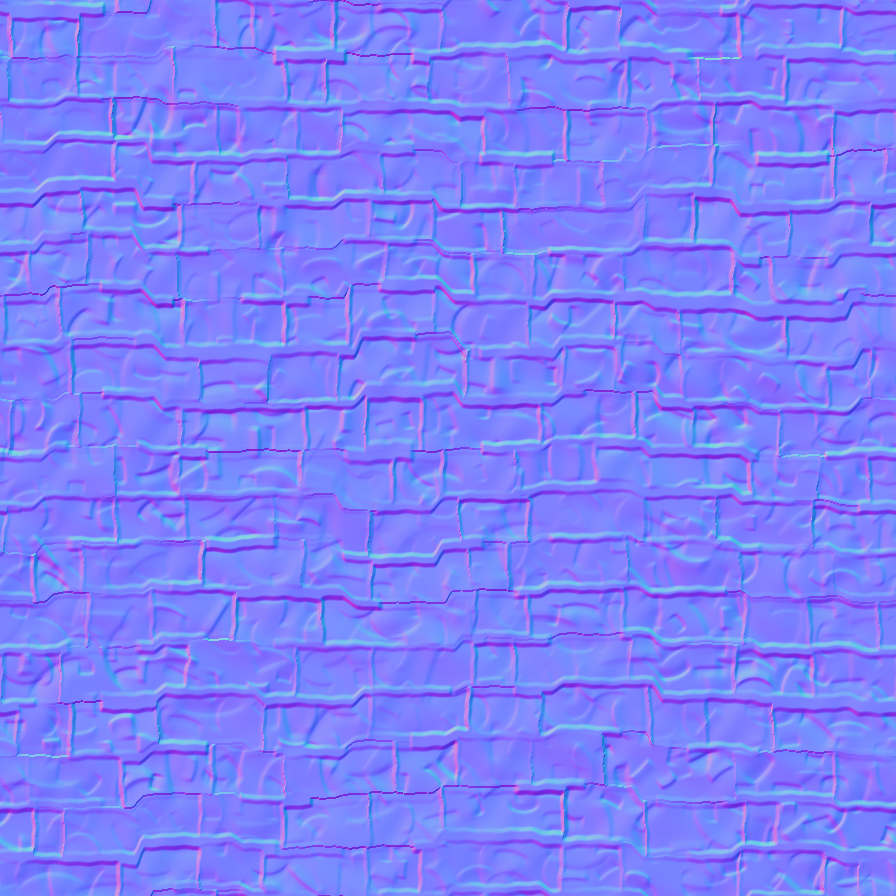
A Shadertoy shader for this texture map:

```glsl
// Tangent-space normal map of an old wall of roughly hewn stone blocks.
// A height field is built from jogged courses, bevelled blocks and many sharp
// chisel marks; its slopes are then encoded as colour (green points down).
#define ROWS 18.0       // courses over the canvas
#define COLS 10.0       // mean blocks per course
#define RELIEF 0.0046   // height of the most prominent blocks
#define BEVEL 0.0056    // width of the bevels
#define CHISEL 0.066    // depth of chisel marks, in mark cells
#define SWELL 0.0005    // height of the soft undulation
#define TILT 0.13       // range of block tilt
#define JOG 0.03        // range of the vertical shift of courses
#define SAMPLE 0.0011   // half width of the slope filter
#define TAU 6.28318

float hash(vec2 c) {
    vec3 q = fract(c.xyx * 0.1031);
    q += dot(q, q.yzx + 33.33);
    return fract((q.x + q.y) * q.z);
}

// Cell values with short ramps along x and long ones along y
float stepNoise(vec2 g, vec2 period) {
    vec2 id = floor(g), f = g - id;
    f = vec2(smoothstep(0.43, 0.57, f.x), smoothstep(0.0, 1.0, f.y));
    vec2 lo = mod(id, period) + 11.0, hi = mod(id + 1.0, period) + 11.0;
    return mix(mix(hash(lo), hash(vec2(hi.x, lo.y)), f.x),
               mix(hash(vec2(lo.x, hi.y)), hash(hi), f.x), f.y);
}

// Curved marks, one per jittered cell, steep on one side and soft on the other
float chiselMarks(vec2 p, float cells) {
    vec2 g = p * cells, id = floor(g);
    float sum = 0.0;
    for (int j = -1; j <= 1; j++)
    for (int i = -1; i <= 1; i++) {
        vec2 c = id + vec2(i, j);
        vec2 key = mod(c, cells) + cells * 3.0;
        vec2 centre = c + 0.15 + 0.7 * vec2(hash(key), hash(key + 37.0));
        float angle = TAU * hash(key + 71.0);
        angle -= 0.2 * sin(4.0 * angle);
        float reach = mix(0.25, 0.75, hash(key + 113.0));
        float kind = hash(key + 151.0);
        vec2 axis = vec2(cos(angle), sin(angle));
        vec2 d = g - centre;
        vec2 q = vec2(dot(d, axis), dot(d, vec2(-axis.y, axis.x)));
        q.y += (fract(kind * 7.0) - 0.5) * 1.8 * q.x * q.x;
        float width = q.y > 0.0 ? 0.075 : 0.2;
        float taper = 1.0 - smoothstep(reach * 0.6, reach, abs(q.x));
        float depth = (kind < 0.35 ? -1.0 : 1.0) * mix(0.3, 1.0, fract(kind * 13.0));
        sum += depth * taper * exp(-q.y * q.y / (width * width));
    }
    return sum * CHISEL / cells;
}

// Upright joint number i of a course, in block units; v is height in the course
float jointX(float i, float course, float v) {
    vec2 key = vec2(mod(i, COLS), course);
    float lean = (hash(key + 19.0) - 0.5) * 0.09 * (v - 0.5);
    return i + (hash(key) - 0.5) * 0.84 + lean;
}

// Bevel that drops by the given share towards an edge
float side(float dist, float width, float drop) {
    return 1.0 - drop * (1.0 - smoothstep(0.0, width, dist));
}

// How open the level joint below a course is, so that lines start and stop
float openness(float x, float joint) {
    float n = stepNoise(vec2(x * 13.0 + 0.5 * mod(joint, 2.0), mod(joint, ROWS) + 0.001), vec2(13.0, 64.0));
    return mix(0.12, 1.0, smoothstep(0.12, 0.5, n));
}

float wallHeight(vec2 p) {
    // Shift the courses in jogs, bend them gently and ripple the edges
    vec2 w = p;
    vec2 g = vec2(9.0 * p.x + 0.12 * sin(TAU * 3.0 * p.y), 5.0 * p.y);
    w.y += JOG * (stepNoise(g, vec2(9.0, 5.0)) - 0.5);
    w.y += 0.005 * sin(TAU * (2.0 * p.y + 0.3)) + 0.003 * sin(TAU * (p.x + 2.0 * p.y));
    w.y += 0.0009 * sin(TAU * (13.0 * p.x + 2.0 * p.y)) + 0.0005 * sin(TAU * (41.0 * p.x + 5.0 * p.y));
    w.x += 0.0007 * sin(TAU * (23.0 * p.y + 3.0 * p.x)) + 0.0004 * sin(TAU * (47.0 * p.y + 2.0 * p.x));

    // Find the course, then the block between its two upright joints
    float y = w.y * ROWS, row = mod(floor(y), ROWS), v = fract(y);
    float x = w.x * COLS, i = floor(x);
    if (x < jointX(i, row, v)) i -= 1.0;
    else if (x >= jointX(i + 1.0, row, v)) i += 1.0;
    float left = (x - jointX(i, row, v)) / COLS;
    float right = (jointX(i + 1.0, row, v) - x) / COLS;
    vec2 key = vec2(mod(i, COLS), row) + 7.0;
    float a = hash(key + 211.0), b = hash(key + 307.0), c = hash(key + 401.0);

    // Bevelled face with uneven insets
    float top = (1.0 - v - 0.14 * b * b) / ROWS;
    float bottom = (v - 0.12 * c * c) / ROWS;
    float face = side(top, BEVEL, openness(p.x, row + 1.0));
    face *= side(bottom, BEVEL * 1.1, openness(p.x, row));
    face *= side(left, BEVEL * 0.8, mix(0.15, 1.0, b));
    face *= side(right, BEVEL * 0.8, mix(0.1, 0.85, c));

    // Alternate courses stand out; each block leans forward at its top
    float level = mix(0.35, 0.85, a) + 0.25 * mod(row, 2.0);
    float h = RELIEF * level * (0.6 + 0.4 * v);
    h += TILT * ((b - 0.5) * (v - 0.5) / ROWS + 0.25 * (c - 0.5) * (left - right));

    // Chisel marks, stronger on some blocks, and a soft swell
    float rough = mix(0.3, 1.2, hash(key + 503.0));
    h += rough * (chiselMarks(p, 27.0) + 0.75 * chiselMarks(p + 0.37, 17.0));
    h *= face;
    h += SWELL * sin(TAU * (9.0 * p.x + 5.0 * p.y) + 2.0 * sin(TAU * 7.0 * p.y));
    h += SWELL * sin(TAU * (14.0 * p.y - 6.0 * p.x) + 2.0 * sin(TAU * 8.0 * p.x));
    return h;
}

void mainImage(out vec4 fragColor, in vec2 fragCoord) {
    vec2 p = fragCoord / iResolution.y, e = vec2(SAMPLE, 0.0);
    vec2 slope = vec2(wallHeight(p + e.xy) - wallHeight(p - e.xy),
                      wallHeight(p + e.yx) - wallHeight(p - e.yx)) / (2.0 * SAMPLE);
    slope /= sqrt(1.0 + 0.6 * dot(slope, slope));
    vec3 normal = normalize(vec3(-slope.x, slope.y, 1.0));
    fragColor = vec4(0.5 + 0.5 * normal - vec3(0.008, 0.0, 0.0), 1.0);
}
```
